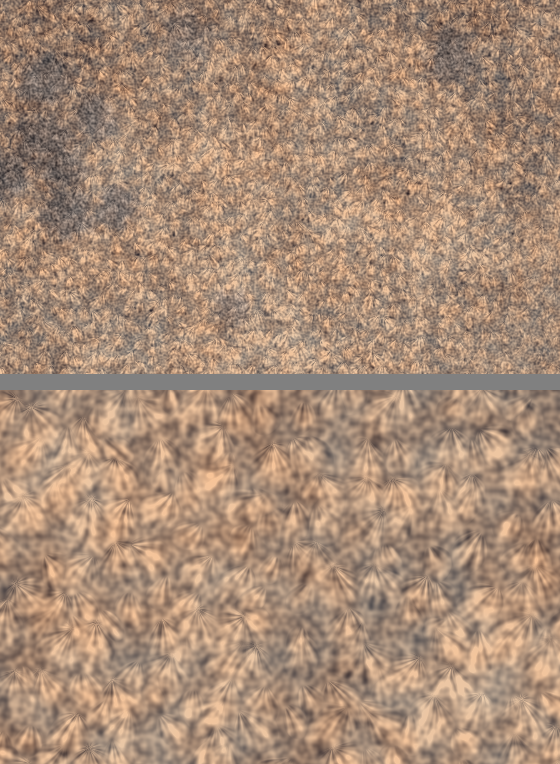
Top, the full canvas; bottom, a detail of the centre.
A Shadertoy shader for this texture:

```glsl
// Dry grassland seen from straight above: leaning tussocks of straw-coloured
// blades with small shadows, fine litter between them, and soft grey bushes.
// Tussocks are jittered grid cells; all other variation is gradient noise.

const vec3 SHADE_BROWN = vec3(0.36, 0.30, 0.28);
const vec3 PALE_STRAW  = vec3(0.82, 0.68, 0.56);
const vec3 WARM_SHIFT  = vec3(0.035, -0.008, -0.035);
const vec3 TWIG_TINT   = vec3(1.05, 0.99, 0.97);
const float TUSSOCKS_PER_HEIGHT = 32.0;

vec2 hash2(vec2 p) {
    vec3 h = fract(vec3(p.xyx) * vec3(0.1031, 0.1030, 0.0973));
    h += dot(h, h.yzx + 33.33);
    return fract((h.xx + h.yz) * h.zy);
}

mat2 rotation(float a) {
    float c = cos(a), s = sin(a);
    return mat2(c, s, -s, c);
}

float cornerSlope(vec2 corner, vec2 offset) {
    float a = 6.2832 * hash2(corner).x;
    return dot(vec2(cos(a), sin(a)), offset);
}

float gradientNoise(vec2 p) {
    vec2 i = floor(p), f = fract(p);
    vec2 u = f * f * f * (f * (f * 6.0 - 15.0) + 10.0);
    vec2 e = vec2(1.0, 0.0);
    float low  = mix(cornerSlope(i, f), cornerSlope(i + e.xy, f - e.xy), u.x);
    float high = mix(cornerSlope(i + e.yx, f - e.yx), cornerSlope(i + e.xx, f - e.xx), u.x);
    return mix(low, high, u.y);
}

// Returns cover, blade streaks and shadow of the tussocks around p.
vec3 tussocks(vec2 p) {
    vec2 cell = floor(p);
    float cover = 0.0, streaks = 0.0, weight = 0.05, shadow = 0.0;
    for (int j = -1; j <= 1; j++) {
        for (int i = -1; i <= 1; i++) {
            vec2 id = cell + vec2(i, j);
            vec2 jitter = hash2(id), traits = hash2(id + 71.7);
            float size = mix(0.45, 0.9, traits.x);
            vec2 toRoot = p - id - jitter;
            vec2 q = rotation((traits.y - 0.5) * 1.6) * toRoot;

            // Blades fan out downwards from a point above the clump.
            float clump = 1.0 - smoothstep(0.2, 1.0, length(q * vec2(1.15, 0.95)) / size);
            float fan = atan(q.x, 0.75 - q.y);
            float blade = gradientNoise(vec2(fan * 4.5, q.y * 1.3) + jitter * 50.0);
            cover = max(cover, clump);
            streaks += clump * blade;
            weight += clump;

            // Shadow falls below and slightly left.
            vec2 s = (toRoot + vec2(0.1, 0.45) * size) * vec2(1.3, 1.0);
            float dark = 1.0 - smoothstep(0.1, 0.55, length(s) / size);
            shadow = max(shadow, dark * jitter.x * jitter.x);
        }
    }
    return vec3(cover, streaks / weight, shadow * (1.0 - 0.6 * cover));
}

float softBlob(vec2 p, vec2 center, float radius, float ragged) {
    return 1.0 - smoothstep(0.35, 1.15, (length(p - center) + ragged) / radius);
}

// A spiral cluster of bushes on the left and three strays.
float bushes(vec2 p) {
    float ragged = 0.035 * gradientNoise(p * 18.0) + 0.025 * gradientNoise(p * 50.0);
    float cover = 0.0;
    for (int i = 0; i < 7; i++) {
        float k = float(i), turn = 2.4 * k;
        vec2 center = vec2(0.17, 0.56) + sqrt(k / 7.0) * vec2(0.2, 0.25) * vec2(cos(turn), sin(turn));
        float radius = mix(0.06, 0.1, hash2(vec2(k, 3.0)).x);
        cover = max(cover, softBlob(p, center, radius, ragged));
    }
    cover = max(cover, softBlob(p, vec2(1.21, 0.85), 0.08, ragged));
    cover = max(cover, 0.7 * softBlob(p, vec2(0.50, 0.91), 0.08, ragged));
    return max(cover, 0.7 * softBlob(p, vec2(0.62, 0.18), 0.055, ragged));
}

// Broad light and dark areas, faint rows on the right, pale trails.
float groundTone(vec2 p) {
    vec2 fromBright = p - vec2(0.78, 0.42);
    float tone = 0.73 - 0.2 * dot(fromBright, fromBright) + 0.16 * (0.5 - p.y);
    tone += 0.22 * gradientNoise(p * 4.0 + 5.0) + 0.25 * gradientNoise(p * 11.0);
    vec2 rows = rotation(0.15) * p * vec2(60.0, 6.0);
    tone += 0.18 * gradientNoise(rows) * smoothstep(0.6, 1.2, p.x);
    float trail = abs(gradientNoise(p * 2.2 + 8.3));
    return tone + 0.1 * (1.0 - smoothstep(0.0, 0.05, trail));
}

void mainImage(out vec4 fragColor, in vec2 fragCoord) {
    vec2 p = fragCoord / iResolution.y;
    vec2 warp = vec2(gradientNoise(p * 20.0), gradientNoise(p * 20.0 + 40.0));
    vec3 grass = tussocks((p + 0.008 * warp) * TUSSOCKS_PER_HEIGHT);
    float bush = bushes(p);
    float bushShadow = max(bushes(p + vec2(0.015, 0.03)) - bush, 0.0);
    float litter = 0.55 * gradientNoise(p * 150.0) + 0.38 * gradientNoise(p * 83.0 + 20.0);

    // Brightness along the shade-to-straw ramp.
    float calm = mix(1.0, 0.65, max(bush, smoothstep(1.0, 1.5, p.x - 0.4 * p.y)));
    float tone = groundTone(p) + litter;
    tone += calm * (0.38 * (grass.x - 0.5) + 0.8 * grass.y - 0.8 * grass.z);
    tone -= 0.36 * bush + 0.2 * bushShadow;
    vec3 color = mix(SHADE_BROWN, PALE_STRAW, clamp(tone, -0.4, 1.25));

    // Rusty and greyish drift, then grey twigs.
    float warmth = gradientNoise(p * 5.0 + 30.0) + 1.3 * gradientNoise(p * 27.0);
    warmth += 0.5 * (grass.x - 0.5) + 0.3 * (p.y - 0.5);
    color += WARM_SHIFT * warmth;
    float grey = dot(color, vec3(0.3, 0.59, 0.11));
    color = mix(color, grey * TWIG_TINT, 0.6 * bush);
    fragColor = vec4(clamp(color, 0.0, 1.0), 1.0);
}
```
